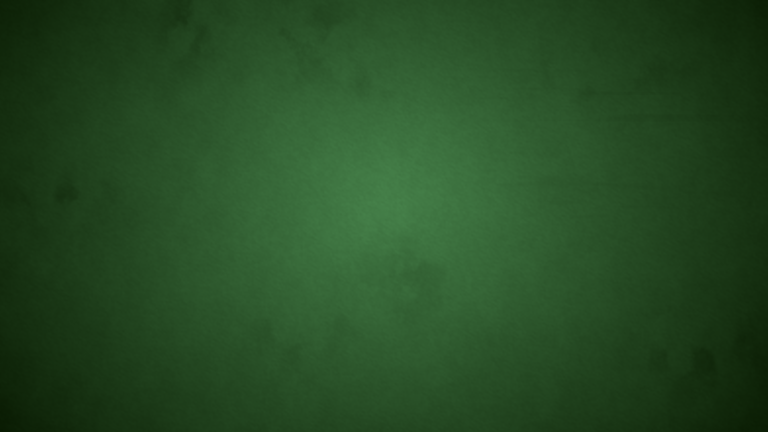
A WebGL 1 fragment shader for this texture:

```glsl
precision highp float;
// Dark green felt with a soft central glow, worn stains and fine diagonal fibres.
uniform vec2 u_resolution;

const vec3 CORE_COLOR = vec3(0.276, 0.510, 0.293);
const vec3 RIM_COLOR = vec3(0.045, 0.121, 0.019);
const vec2 GLOW_CENTER = vec2(0.0, 0.03);
const vec2 GLOW_STRETCH = vec2(1.0, 1.2);
const float GLOW_RADIUS = 1.06;
const float CORE_SOFTNESS = 0.05;
const float MOTTLE_STRENGTH = 0.10;
const float STAIN_STRENGTH = 0.15;
const float SCRATCH_STRENGTH = 0.035;
const float FIBRE_STRENGTH = 0.085;
const float FIBRE_DENSITY = 105.0;

float hash(vec2 p) {
  vec3 q = fract(p.xyx * 0.1031);
  q += dot(q, q.yzx + 33.33);
  return fract((q.x + q.y) * q.z);
}

float valueNoise(vec2 p) {
  vec2 cell = floor(p);
  vec2 f = fract(p);
  f = f * f * (3.0 - 2.0 * f);
  float low = mix(hash(cell), hash(cell + vec2(1.0, 0.0)), f.x);
  float high = mix(hash(cell + vec2(0.0, 1.0)), hash(cell + vec2(1.0)), f.x);
  return mix(low, high, f.y);
}

float fbm(vec2 p) {
  float sum = 0.0;
  float weight = 0.5;
  for (int i = 0; i < 5; i++) {
    sum += weight * valueNoise(p);
    p = mat2(1.6, 1.2, -1.2, 1.6) * p + 17.3;
    weight *= 0.5;
  }
  return sum / 0.96875;
}

// Soft elliptical patch, one at its center.
float patchMask(vec2 p, vec2 center, vec2 size) {
  vec2 d = (p - center) / size;
  return exp(-dot(d, d));
}

// Worn regions, broken up by ragged noise.
float stains(vec2 p) {
  float area = patchMask(p, vec2(-0.45, 0.44), vec2(0.06, 0.10));
  area += patchMask(p, vec2(-0.19, 0.41), vec2(0.12, 0.09));
  area += patchMask(p, vec2(-0.03, 0.30), vec2(0.04, 0.03));
  area += 0.8 * patchMask(p, vec2(0.06, -0.14), vec2(0.09, 0.09));
  area += 0.8 * patchMask(p, vec2(0.50, 0.33), vec2(0.14, 0.05));
  area += 0.7 * patchMask(p, vec2(-0.75, 0.03), vec2(0.12, 0.07));
  area += 0.6 * patchMask(p, vec2(-0.19, -0.27), vec2(0.12, 0.10));
  area += 0.6 * patchMask(p, vec2(0.73, -0.31), vec2(0.15, 0.10));
  float ragged = smoothstep(0.38, 0.68, fbm(p * vec2(19.0, 15.0) + 41.0));
  return area * ragged;
}

// Thin horizontal wear, strongest at the upper right.
float scratches(vec2 p) {
  float streak = valueNoise(vec2(p.x * 5.0, p.y * 95.0) + 63.0);
  float region = patchMask(p, vec2(0.56, 0.20), vec2(0.30, 0.20));
  return smoothstep(0.68, 0.95, streak) * region;
}

// Short slanted fibres plus finer speckle.
float fibres(vec2 p) {
  vec2 slanted = mat2(0.85, 0.53, -0.53, 0.85) * p;
  float strands = valueNoise(slanted * vec2(1.0, 1.9) * FIBRE_DENSITY + 200.0);
  float speckle = valueNoise(p * FIBRE_DENSITY * 2.1 + 400.0);
  return mix(strands, speckle, 0.4) - 0.5;
}

void main() {
  vec2 p = (gl_FragCoord.xy - 0.5 * u_resolution) / u_resolution.y;

  // Glow falling evenly towards the rim
  vec2 offset = (p - GLOW_CENTER) * GLOW_STRETCH;
  float radius = sqrt(dot(offset, offset) + CORE_SOFTNESS * CORE_SOFTNESS);
  float light = 1.0 - radius / GLOW_RADIUS;

  // Uneven cloth and wear
  float broad = fbm(p * vec2(4.5, 5.5) + 11.0) - 0.5;
  float fine = fbm(p * vec2(24.0, 18.0) + 80.0) - 0.5;
  light += MOTTLE_STRENGTH * (0.55 * broad + 0.6 * fine);
  light -= STAIN_STRENGTH * stains(p);
  light -= SCRATCH_STRENGTH * scratches(p);
  light += FIBRE_STRENGTH * fibres(p) * (0.5 + 0.6 * clamp(light, 0.0, 1.0));

  vec3 color = mix(RIM_COLOR, CORE_COLOR, clamp(light, -0.05, 1.05));
  gl_FragColor = vec4(clamp(color, 0.0, 1.0), 1.0);
}
```
